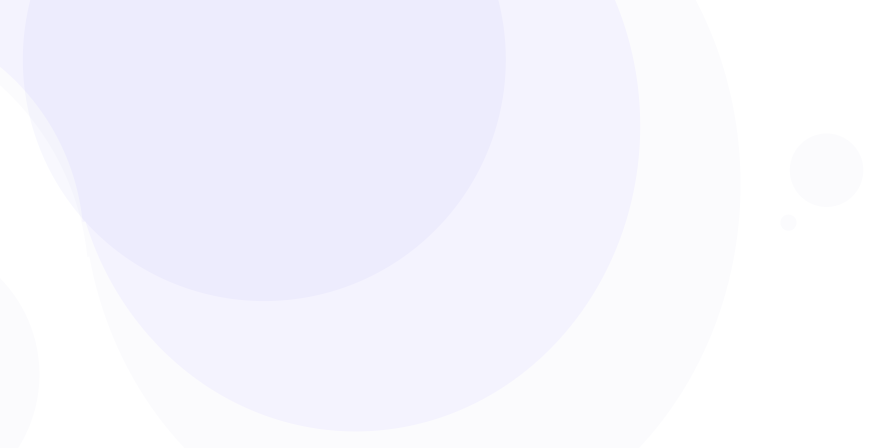
Reproduce this background procedurally as a Shadertoy shader.

```glsl
// Pale lavender backdrop of overlapping translucent discs on white

float disc(vec2 p, vec2 center, float radius) {
    return length(p - center) - radius;
}

// First-order distance to an axis-aligned ellipse
float ellipse(vec2 p, vec2 center, vec2 radii) {
    vec2 q = p - center;
    float k = length(q / radii);
    return k * (k - 1.0) / max(length(q / (radii * radii)), 1e-4);
}

// Ellipse that spreads to the upper left, down to a floor, with a round bite
float blob(vec2 p, vec2 center, vec2 radii, float floorY, float bite) {
    float spread = max(p.x - center.x, floorY - p.y);
    return max(min(ellipse(p, center, radii), spread), -bite);
}

// Antialiased coverage, one pixel wide
float cover(float dist) {
    return clamp(0.5 - dist * iResolution.y, 0.0, 1.0);
}

void mainImage(out vec4 fragColor, in vec2 fragCoord) {
    vec2 p = fragCoord / iResolution.y;
    vec3 pale = vec3(0.984, 0.984, 0.992);
    vec3 lilac = vec3(0.957, 0.951, 0.997);
    vec3 tint = vec3(0.971, 0.973, 0.995);

    // Outer blob and the separate pale discs
    float outerBite = disc(p, vec2(-0.398, 0.366), 0.596);
    float outer = blob(p, vec2(0.919, 0.589), vec2(0.734, 0.815), 0.427, outerBite);
    outer = min(outer, disc(p, vec2(-0.219, 0.164), 0.307));
    outer = min(outer, disc(p, vec2(1.845, 0.620), 0.082));
    outer = min(outer, disc(p, vec2(1.760, 0.503), 0.018));
    vec3 color = mix(vec3(1.0), pale, cover(outer));

    // Middle blob
    float innerBite = disc(p, vec2(-0.330, 0.453), 0.517);
    float middle = blob(p, vec2(0.794, 0.719), vec2(0.635, 0.682), 0.505, innerBite);
    color = mix(color, lilac, cover(middle));

    // Translucent disc that darkens what lies below
    color *= mix(vec3(1.0), tint, cover(disc(p, vec2(0.590, 0.867), 0.539)));

    fragColor = vec4(color, 1.0);
}
```
